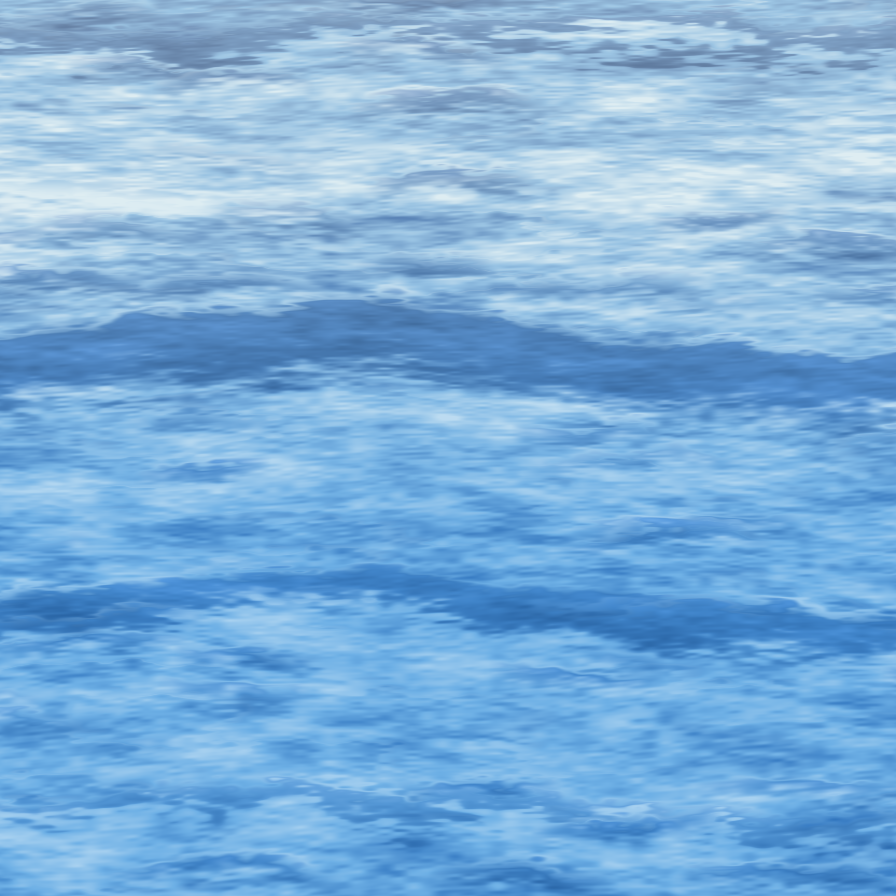
Give the GLSL for this texture, as a WebGL 2 fragment shader.

```glsl
#version 300 es
precision highp float;
// Open sea seen towards the horizon: pale far water, blue near water.
// Layered sines shape long swells, jittered cells scatter small wavelets,
// and stretched noise lays fine ripples and foam over everything.
#define RIPPLE_SCALE vec2(4.0, 20.0)
#define RIPPLE_CONTRAST 3.3
#define WAVELET_CELL vec2(0.23, 0.058)
#define WAVELET_SHADE 0.85
#define EDGE_ROUGHNESS 0.05
#define FOAM_STRENGTH 0.95
#define NEAR_WATER vec3(0.43, 0.69, 0.90)
#define FAR_WATER vec3(0.61, 0.77, 0.89)
#define NEAR_SHADE vec3(0.19, 0.46, 0.75)
#define FAR_SHADE vec3(0.44, 0.55, 0.70)
#define NEAR_LIGHT vec3(0.66, 0.82, 0.94)
#define FAR_LIGHT vec3(0.87, 0.93, 0.95)

uniform vec2 u_resolution;
out vec4 fragColor;

float hash(vec2 p) {
    vec3 q = fract(p.xyx * vec3(0.1031, 0.1030, 0.0973));
    q += dot(q, q.yzx + 33.33);
    return fract((q.x + q.y) * q.z);
}

float valueNoise(vec2 p) {
    vec2 cell = floor(p), f = fract(p);
    f = f * f * (3.0 - 2.0 * f);
    float low = mix(hash(cell), hash(cell + vec2(1, 0)), f.x);
    float high = mix(hash(cell + vec2(0, 1)), hash(cell + vec2(1, 1)), f.x);
    return mix(low, high, f.y);
}

// Five octaves around zero, sheared to alternate sides so ripples stay level.
float ripples(vec2 p) {
    float sum = 0.0, weight = 0.25, shear = 0.15;
    for (int i = 0; i < 5; i++) {
        sum += weight * (valueNoise(p) - 0.5);
        p = vec2(p.x, p.y + shear * p.x) * 2.0 + vec2(17.3, 41.7);
        shear = -1.5 * shear;
        weight *= 0.92;
    }
    return sum;
}

// Uneven crest outline around zero.
float crestLine(float x, float seed) {
    return 0.005 * sin(17.0 * x + seed) + 0.003 * sin(31.0 * x + 2.3 * seed)
         + 0.002 * sin(67.0 * x + 4.1 * seed);
}

// Long swell: x = shade with a crisp top and soft foot, y = foam on its crest.
vec2 swell(vec2 p, float height, float lift, float peak, float depth, float rough) {
    float seed = height * 40.0;
    float crest = height + lift * cos(5.5 * (p.x - peak)) + crestLine(p.x, seed);
    float below = crest - p.y + rough;
    float thickness = depth * (0.75 + 0.5 * valueNoise(vec2(p.x * 5.0, seed)));
    float shade = smoothstep(-0.004, 0.006, below)
                * (1.0 - smoothstep(0.6 * thickness, 1.2 * thickness, below + rough));
    float patches = smoothstep(0.4, 0.75, valueNoise(vec2(p.x * 7.0 + seed, seed)));
    return vec2(shade, exp(-pow((below + 0.004) / 0.0045, 2.0)) * patches);
}

// Thin wavering line of foam.
float foamLine(vec2 p, float height, float sway, float width, float rough) {
    float line = height + sway * cos(11.0 * p.x + 0.4) + 0.5 * crestLine(p.x, height * 30.0);
    float patches = smoothstep(0.15, 0.7, valueNoise(vec2(p.x * 6.0, height * 50.0)));
    return exp(-pow((p.y - line + rough) / width, 2.0)) * patches;
}

// Small uneven waves, one jittered into each cell: x = shade, y = foam.
vec2 wavelets(vec2 p, float rough) {
    vec2 home = floor(p / WAVELET_CELL), result = vec2(0);
    for (int j = -1; j <= 1; j++)
    for (int i = -1; i <= 1; i++) {
        vec2 id = home + vec2(i, j);
        float size = hash(id + 7.1), power = hash(id + 23.7);
        vec2 d = p - (id + vec2(hash(id + 3.3), hash(id + 11.9))) * WAVELET_CELL;
        float across = d.x / mix(0.05, 0.14, size);
        float taper = max(1.0 - across * across, 0.0);
        float below = mix(0.004, 0.012, size) * taper - d.y + crestLine(p.x, 40.0 * power) + rough;
        float shade = smoothstep(-0.003, 0.005, below) * (1.0 - smoothstep(0.004, 0.026, below));
        float foam = 0.6 * exp(-pow((below + 0.004) / 0.004, 2.0));
        result = max(result, vec2(shade, foam) * taper * smoothstep(0.2, 0.9, power));
    }
    return result;
}

void main() {
    vec2 p = gl_FragCoord.xy / u_resolution;
    // Ripples tighten with distance.
    vec2 surface = vec2(p.x, p.y * (0.85 + 0.3 * p.y) + 0.004 * sin(9.0 * p.x + 14.0 * p.y));
    float grain = ripples(surface * RIPPLE_SCALE);
    float rough = EDGE_ROUGHNESS * grain;
    // Swells from far to near.
    vec2 far = swell(p, 0.978, 0.006, 0.55, 0.03, 1.5 * rough) * vec2(0.7, 0.2);
    vec2 middle = swell(p, 0.634, 0.031, 0.36, 0.082, rough) * vec2(1.0, 0.4);
    vec2 close = swell(p, 0.342, 0.021, 0.38, 0.047, rough) * vec2(0.85, 0.8);
    vec2 front = swell(p, 0.105, 0.015, 0.30, 0.024, 1.3 * rough) * vec2(0.5, 0.7);
    vec2 small = wavelets(p, rough) * vec2(WAVELET_SHADE, 0.7) * (1.0 - middle.x);
    vec2 waves = max(max(max(far, middle), max(close, front)), small);
    // Foam lines on the far water and loose filaments everywhere.
    float foam = max(waves.y, foamLine(p, 0.782, 0.014, 0.009, rough));
    foam = max(foam, 0.7 * foamLine(p, 0.877, 0.002, 0.005, 0.7 * rough));
    float ridge = 1.0 - abs(2.0 * valueNoise(surface * vec2(6.0, 36.0) + 9.0 * grain * vec2(0.1, 0.2)) - 1.0);
    foam = max(foam, 0.4 * smoothstep(0.8, 1.0, ridge) * valueNoise(p * vec2(5.0, 13.0)) * (1.0 - waves.x));
    foam *= FOAM_STRENGTH * clamp(0.8 + 2.0 * grain, 0.0, 1.0);
    // Colours shift from saturated near water to pale far water.
    float distant = smoothstep(0.35, 0.8, p.y);
    vec3 water = mix(NEAR_WATER, FAR_WATER, distant);
    vec3 shadeColor = mix(NEAR_SHADE, FAR_SHADE, smoothstep(0.3, 1.05, p.y));
    vec3 lightColor = mix(NEAR_LIGHT, FAR_LIGHT, distant);
    float glare = 0.22 * smoothstep(0.67, 0.8, p.y) * (1.0 - smoothstep(0.88, 0.97, p.y));
    float tone = grain * RIPPLE_CONTRAST + glare;
    vec3 color = mix(water, lightColor, clamp(tone, 0.0, 1.0));
    color = mix(color, shadeColor, clamp(-0.9 * tone, 0.0, 1.0));
    color = mix(color, shadeColor * (1.0 + 0.5 * grain), 0.9 * waves.x);
    fragColor = vec4(mix(color, lightColor, foam), 1.0);
}
```
